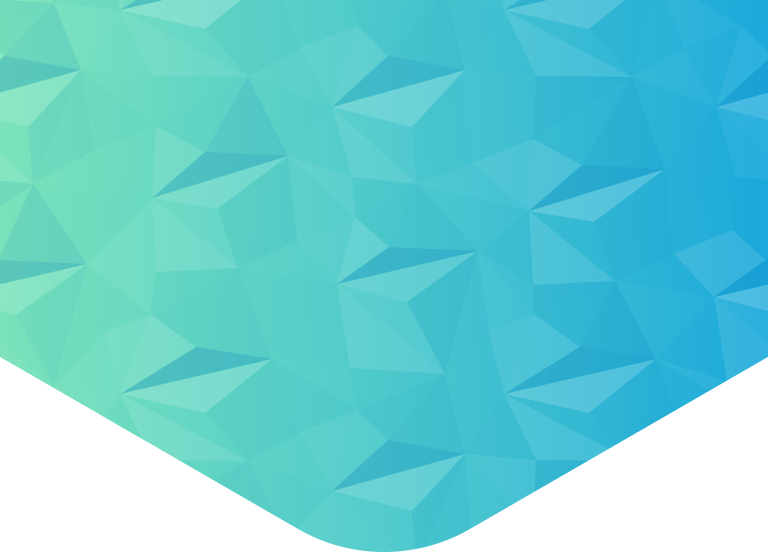
Give the GLSL for this background, as a Shadertoy shader.

```glsl
// Faceted green-to-blue banner with a rounded, downward-pointing lower edge on white.

// Layout is measured in 768ths of the canvas width, y running down from the top.
const float UNITS = 768.0;
const float TILE = 384.0;
const vec2 SIDE_DRIFT = vec2(-7.0, 13.0);   // offset of some side-column stars

const vec3 GREEN = vec3(0.48, 0.89, 0.73);
const vec3 TEAL  = vec3(0.305, 0.79, 0.80);
const vec3 BLUE  = vec3(0.11, 0.665, 0.86);
const vec3 DEEP  = vec3(0.05, 0.50, 0.74);
const vec3 PAGE  = vec3(1.0);
const float TONE_JITTER = 0.09;

const float TIP_RADIUS = 172.0;
const vec2 TIP_CENTER = vec2(384.0, 380.0);
const vec2 SLOPE_NORMAL = vec2(0.5, 0.8660);

// Corners of the four star kinds in one tile
const vec2 TIP[4]   = vec2[4](vec2(332, 107), vec2(152, 198), vec2(337, 284), vec2(120, 394));
const vec2 CREST[4] = vec2[4](vec2(388, 56),  vec2(205, 152), vec2(389, 247), vec2(196, 347));
const vec2 HORN[4]  = vec2[4](vec2(465, 70),  vec2(288, 156), vec2(478, 251), vec2(272, 359));
const vec2 KEEL[4]  = vec2[4](vec2(412, 127), vec2(217, 209), vec2(407, 302), vec2(205, 413));
const vec2 FOOT[4]  = vec2[4](vec2(417, 184), vec2(238, 268), vec2(445, 374), vec2(248, 461));
const vec2 BROW[4]  = vec2[4](vec2(357, 26),  vec2(156, 126), vec2(355, 217), vec2(150, 314));
const vec2 INLET[4] = vec2[4](vec2(300, 48),  vec2(95, 150),  vec2(297, 241), vec2(105, 332));
const vec2 HEEL[4]  = vec2[4](vec2(352, 177), vec2(156, 272), vec2(350, 368), vec2(152, 460));

float hash(vec2 p) {
    vec3 q = fract(p.xyx * vec3(0.1031, 0.1030, 0.0973));
    q += dot(q, q.yzx + 33.33);
    return fract((q.x + q.y) * q.z);
}

// Corner of the star at a given row and column of the repeating mesh
vec2 place(vec2 corner[4], int row, int col) {
    int kind = row & 3;
    vec2 drift = (kind == 1 || kind == 2) && col != 0 ? SIDE_DRIFT : vec2(0.0);
    return corner[kind] + TILE * vec2(col, row >> 2) + drift;
}

float edgeDistance(vec2 p, vec2 a, vec2 b) {
    vec2 e = normalize(b - a), d = p - a;
    return e.x * d.y - e.y * d.x;
}

// Adds one smooth-edged triangle to (weighted tone, weight)
void facet(inout vec2 sum, vec2 p, vec2 a, vec2 b, vec2 c, float tone, float px) {
    float side = sign(edgeDistance(c, a, b));
    float inside = min(side * edgeDistance(p, a, b),
                   min(side * edgeDistance(p, b, c), side * edgeDistance(p, c, a)));
    float cover = clamp(0.5 + inside / px, 0.0, 1.0);
    tone += TONE_JITTER * (hash(floor(a + b + c)) - 0.5);
    sum += cover * vec2(tone, 1.0);
}

// Sixteen facets belonging to one star and the gaps beside it
void star(inout vec2 sum, vec2 p, int row, int col, float px) {
    vec2 tip = place(TIP, row, col);
    if (abs(p.x - tip.x - 45.0) > 190.0 || abs(p.y - tip.y) > 180.0) return;
    int left = col - (row & 1), right = left + 1;

    vec2 crest = place(CREST, row, col), horn = place(HORN, row, col);
    vec2 keel = place(KEEL, row, col), foot = place(FOOT, row, col);
    vec2 brow = place(BROW, row, col), inlet = place(INLET, row, col);
    vec2 heel = place(HEEL, row, col);
    vec2 roof = place(FOOT, row - 2, col), floorBrow = place(BROW, row + 2, col);
    vec2 upHorn = place(HORN, row - 1, left), upFoot = place(FOOT, row - 1, left);
    vec2 upTip = place(TIP, row - 1, right), downHorn = place(HORN, row + 1, left);

    // Raised kite: shaded back, bright front
    facet(sum, p, tip, crest, horn, -0.25, px);
    facet(sum, p, tip, horn, keel, 0.16, px);
    // Slopes below and above it
    facet(sum, p, tip, keel, foot, 0.03, px);
    facet(sum, p, keel, horn, foot, -0.06, px);
    facet(sum, p, tip, brow, crest, 0.08, px);
    facet(sum, p, brow, roof, crest, -0.05, px);
    facet(sum, p, crest, roof, horn, -0.10, px);
    facet(sum, p, roof, upTip, horn, 0.01, px);
    // Fan around the heel
    facet(sum, p, heel, tip, foot, 0.06, px);
    facet(sum, p, heel, tip, downHorn, 0.01, px);
    facet(sum, p, heel, downHorn, floorBrow, 0.03, px);
    facet(sum, p, heel, floorBrow, foot, -0.05, px);
    // Fan around the inlet
    facet(sum, p, inlet, upHorn, brow, 0.0, px);
    facet(sum, p, inlet, brow, tip, 0.06, px);
    facet(sum, p, inlet, tip, upFoot, 0.02, px);
    facet(sum, p, inlet, upFoot, upHorn, -0.04, px);
}

// Signed distance to the banner: two slopes joined by an arc
float bannerDistance(vec2 p) {
    p -= TIP_CENTER;
    p.x = abs(p.x);
    bool onArc = p.x * SLOPE_NORMAL.y < p.y * SLOPE_NORMAL.x;
    return (onArc ? length(p) : dot(p, SLOPE_NORMAL)) - TIP_RADIUS;
}

void mainImage(out vec4 fragColor, in vec2 fragCoord) {
    float px = UNITS / iResolution.x;
    vec2 p = vec2(fragCoord.x, iResolution.y - fragCoord.y) * px;

    vec2 sum = vec2(0.0);
    for (int row = -2; row <= 5; row++)
        for (int col = -1; col <= 1; col++)
            star(sum, p, row, col, px);
    float tone = sum.x / max(sum.y, 0.001);

    // Horizontal gradient, lit or deepened by the facet tone
    float x = 2.0 * p.x / UNITS;
    vec3 color = x < 1.0 ? mix(GREEN, TEAL, x) : mix(TEAL, BLUE, x - 1.0);
    color = mix(color, tone > 0.0 ? vec3(1.0) : DEEP, abs(tone));

    float outside = clamp(0.5 + bannerDistance(p) / px, 0.0, 1.0);
    fragColor = vec4(mix(color, PAGE, outside), 1.0);
}
```
